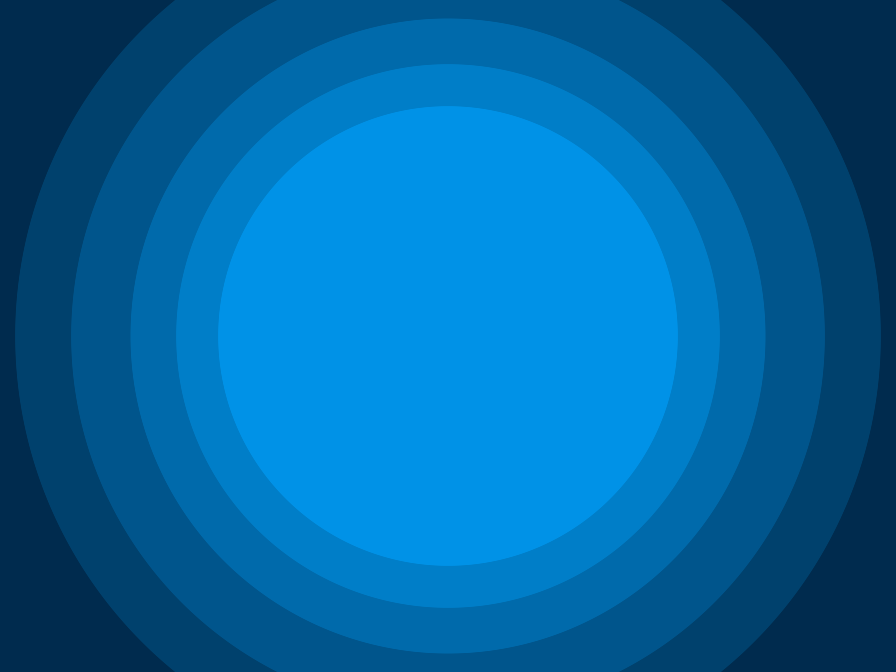
A WebGL 1 fragment shader for this background:

```glsl
precision highp float;
// Concentric flat blue discs, brightening from a navy surround to a vivid centre.

uniform vec2 u_resolution;

// Paints a smooth-edged disc over the colour beneath it.
vec3 paintDisc(vec3 under, vec3 discColor, float dist, float radius) {
  float halfPixel = 0.5 / u_resolution.y;
  float coverage = 1.0 - smoothstep(-halfPixel, halfPixel, dist - radius);
  return mix(under, discColor, coverage);
}

void main() {
  // Distance from the canvas centre, in canvas heights.
  float dist = length(gl_FragCoord.xy - 0.5 * u_resolution) / u_resolution.y;

  // Navy surround, then discs from the largest to the smallest.
  vec3 color = vec3(0.0, 0.170, 0.306);
  color = paintDisc(color, vec3(0.0, 0.255, 0.427), dist, 0.6441);
  color = paintDisc(color, vec3(0.0, 0.333, 0.549), dist, 0.5608);
  color = paintDisc(color, vec3(0.0, 0.416, 0.671), dist, 0.4725);
  color = paintDisc(color, vec3(0.0, 0.494, 0.784), dist, 0.4045);
  color = paintDisc(color, vec3(0.0, 0.573, 0.906), dist, 0.3420);

  gl_FragColor = vec4(color, 1.0);
}
```
